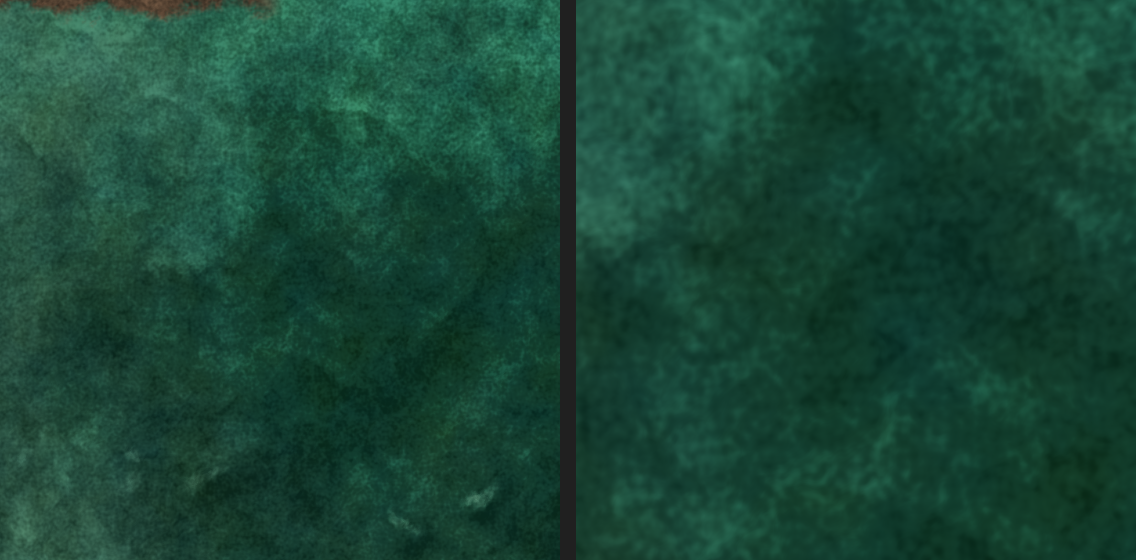
Left, the full canvas; right, a detail of the centre.
Write a Shadertoy shader that draws this texture.

```glsl
// Crumpled deep green mineral surface: cloudy tones, broken creases, fibrous grain and a rusty top edge.
#define EXPOSURE 0.20
#define CLOUD_SCALE 4.2
#define CLOUD_AMOUNT 0.40
#define MOTTLE_AMOUNT 0.33
#define FIBER_AMOUNT 0.18
#define GRAIN_SCALE 155.0
#define GRAIN_AMOUNT 0.17
#define CREASE_COUNT 18
#define CREASE_AMOUNT 0.24
#define FLECK_COUNT 7
#define FLECK_AMOUNT 0.36
#define WARP_AMOUNT 0.030

vec2 hash2(vec2 p) {
    vec3 q = fract(p.xyx * vec3(0.1031, 0.1030, 0.0973));
    q += dot(q, q.yzx + 33.33);
    return fract((q.xx + q.yz) * q.zy);
}

float cornerSlope(vec2 cell, vec2 offset) {
    return dot(hash2(cell) * 2.0 - 1.0, offset);
}

float gradientNoise(vec2 p) {
    vec2 i = floor(p), f = fract(p);
    vec2 u = f * f * f * (f * (f * 6.0 - 15.0) + 10.0);
    vec2 e = vec2(1.0, 0.0);
    float low = mix(cornerSlope(i, f), cornerSlope(i + e, f - e), u.x);
    float high = mix(cornerSlope(i + e.yx, f - e.yx), cornerSlope(i + 1.0, f - 1.0), u.x);
    return 1.4 * mix(low, high, u.y);
}

float fbm(vec2 p) {
    float sum = 0.0, weight = 0.6;
    for (int i = 0; i < 5; i++) {
        sum += weight * gradientNoise(p);
        p = mat2(1.6, 1.2, -1.2, 1.6) * p + 17.3;
        weight *= 0.58;
    }
    return sum;
}

// Local frame of a feature: x runs along it, y across it
vec2 alignTo(vec2 p, float angle) {
    float c = cos(angle), s = sin(angle);
    return vec2(c * p.x + s * p.y, c * p.y - s * p.x);
}

// Bent folds, lit above the edge and shaded below it
float creases(vec2 p) {
    float sum = 0.0;
    for (int i = 0; i < CREASE_COUNT; i++) {
        float id = float(i);
        vec2 place = hash2(vec2(id, 3.0)), form = hash2(vec2(id, 11.0));
        float angle = (form.x < 0.65 ? 0.75 : -0.6) + 0.6 * (form.y - 0.5);
        vec2 q = alignTo(p - place, angle);
        q.y += (place.y - 0.4) * 5.0 * q.x * q.x;
        float span = mix(0.03, 0.10, form.y * form.y);
        float lit = smoothstep(-0.007, 0.007, q.y);
        float depth = abs(q.y);
        float shade = mix(-exp(-depth / 0.026), 0.8 * exp(-depth / 0.045), lit);
        sum += shade * exp(-q.x * q.x / (span * span)) * mix(0.4, 1.1, form.x);
    }
    return sum;
}

// Short pale slivers gathered towards the bottom
float flecks(vec2 p) {
    float sum = 0.0;
    for (int i = 0; i < FLECK_COUNT; i++) {
        float id = float(i);
        vec2 place = hash2(vec2(id, 29.0)), form = hash2(vec2(id, 41.0));
        place.y *= 0.34;
        vec2 q = alignTo(p - place, form.x < 0.6 ? 0.5 : -0.8);
        q.y += 4.0 * (form.y - 0.5) * q.x * q.x;
        vec2 size = vec2(mix(0.018, 0.05, form.y), 0.013);
        float body = 1.0 - smoothstep(0.1, 1.4, length(q / size));
        vec2 below = (q + vec2(0.0, 0.022)) / (size * 1.5);
        sum += body - 0.4 * exp(-dot(below, below));
    }
    return sum;
}

vec3 greenRamp(float tone, float greyness) {
    vec3 deep = vec3(0.025, 0.160, 0.110), forest = vec3(0.065, 0.235, 0.175);
    vec3 jade = vec3(0.115, 0.360, 0.275), mint = vec3(0.220, 0.550, 0.435);
    vec3 color = mix(deep, forest, smoothstep(-0.10, 0.26, tone));
    color = mix(color, jade, smoothstep(0.22, 0.62, tone));
    color = mix(color, mint, smoothstep(0.50, 1.00, tone));
    vec3 sage = vec3(0.065, 0.180, 0.137) + tone * vec3(0.230, 0.315, 0.268);
    return mix(color, sage, greyness);
}

void mainImage(out vec4 fragColor, in vec2 fragCoord) {
    vec2 uv = fragCoord / iResolution.xy;
    vec2 warp = vec2(fbm(uv * 9.0), fbm(uv * 9.0 + 40.0));
    vec2 p = uv + WARP_AMOUNT * warp;
    float cloud = fbm(p * CLOUD_SCALE + 5.0);
    float mottle = fbm(p * 13.0 + 9.0);
    float fiber = fbm(alignTo(p, 0.7) * vec2(28.0, 46.0) + 21.0);

    // Broad light: bright top, paler left, dim centre and lower right
    float corner = smoothstep(0.36, 0.0, length(uv - vec2(0.08, 0.0)));
    float tone = EXPOSURE + 0.47 * smoothstep(0.42, 1.0, uv.y) + 0.26 * corner;
    tone += 0.13 * smoothstep(0.42, 0.0, uv.x);
    tone += CLOUD_AMOUNT * cloud + MOTTLE_AMOUNT * mottle + FIBER_AMOUNT * fiber;
    tone += 0.25 * corner * mottle;
    tone += CREASE_AMOUNT * creases(p) * clamp(0.8 + 1.4 * mottle, 0.2, 1.4);
    float fleck = flecks(p) * clamp(0.8 + 1.5 * fiber, 0.2, 1.3);
    tone += FLECK_AMOUNT * fleck;

    // Grain at two sizes
    float grain = gradientNoise(uv * GRAIN_SCALE) + 0.8 * gradientNoise(uv * GRAIN_SCALE * 0.55 + 7.0);
    tone += GRAIN_AMOUNT * grain * (0.85 + 0.4 * clamp(tone, 0.0, 1.0));
    tone = clamp(tone, -0.1, 1.15);

    // Grey-green on the left and bottom, with drifting hue
    float greyness = 0.75 * smoothstep(0.62, 0.05, uv.x) + 0.4 * smoothstep(0.4, 0.0, uv.y);
    greyness += 0.5 * fbm(p * 4.0 + 60.0) + 0.4 * max(fleck, 0.0);
    vec3 color = greenRamp(tone, clamp(greyness, 0.0, 0.95));
    float hue = fbm(p * 7.0 + 80.0);
    color += vec3(-0.015, 0.0, 0.040) * hue;

    // Rusty strip along the top left
    float rustEdge = uv.y + 0.045 * mottle + 0.02 * fiber;
    float rust = smoothstep(0.966, 1.000, rustEdge) * smoothstep(0.51, 0.45, p.x);
    vec3 rustColor = vec3(0.29, 0.20, 0.15) * (1.0 + 0.6 * mottle + 0.4 * fiber + 0.3 * grain);
    fragColor = vec4(mix(color, rustColor, 0.9 * rust), 1.0);
}
```
